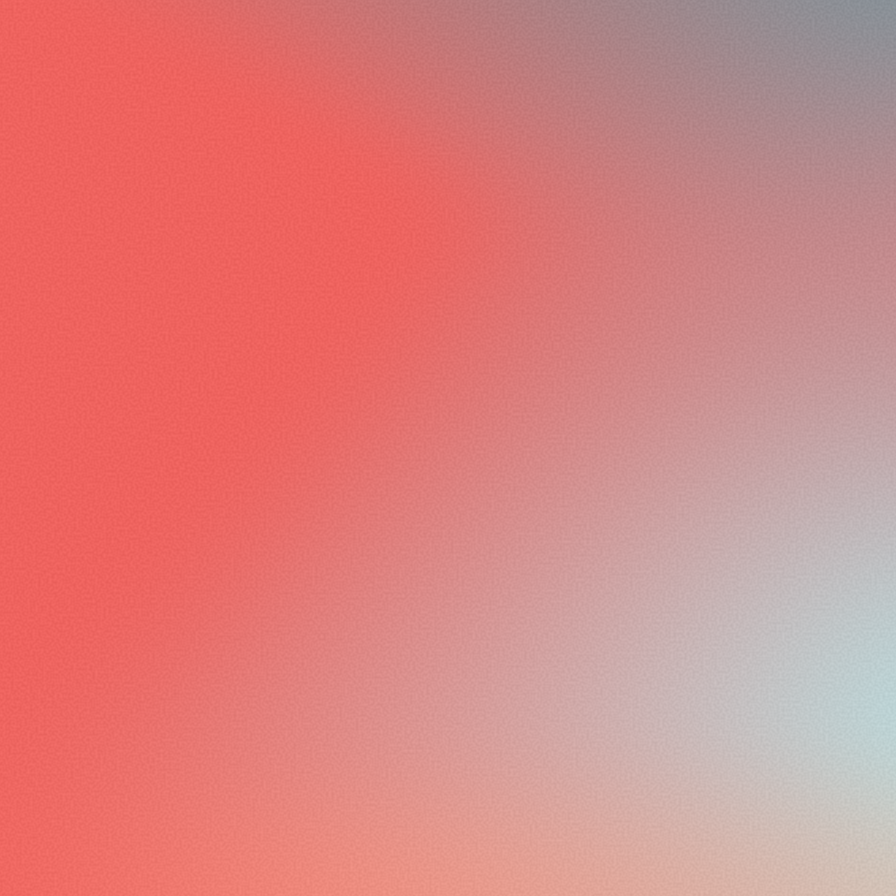
A Shadertoy shader for this background:

```glsl
#define CORAL vec3(0.935, 0.388, 0.370)
#define SLATE vec3(0.520, 0.570, 0.597)
#define ROSE  vec3(0.775, 0.535, 0.545)
#define ICE   vec3(0.735, 0.830, 0.838)
#define SAND  vec3(0.830, 0.750, 0.700)
#define WARMTH vec3(0.040, 0.015, -0.010)
#define GRAIN_SCALE 330.0
#define GRAIN_AMOUNT 0.041
#define SOFT_START 0.85

float smoothMin(float a, float b, float k) {
    float h = max(k - abs(a - b), 0.0) / k;
    return min(a, b) - 0.25 * k * h * h;
}

float smoothMax(float a, float b, float k) {
    return -smoothMin(-a, -b, k);
}

float bell(float x, float width) {
    return exp(-x * x / (width * width));
}

// Unit gradient direction for a lattice cell
vec2 cellGradient(ivec2 cell) {
    uint h = uint(cell.x) * 1597334673u ^ uint(cell.y) * 3812015801u;
    h = (h ^ (h >> 15)) * 2246822519u;
    h ^= h >> 13;
    float angle = float(h & 65535u) / 65536.0 * 6.28318;
    return vec2(cos(angle), sin(angle));
}

float gradientNoise(vec2 p) {
    ivec2 cell = ivec2(floor(p));
    vec2 f = fract(p);
    vec2 w = f * f * f * (f * (f * 6.0 - 15.0) + 10.0);
    float a = dot(cellGradient(cell), f);
    float b = dot(cellGradient(cell + ivec2(1, 0)), f - vec2(1.0, 0.0));
    float c = dot(cellGradient(cell + ivec2(0, 1)), f - vec2(0.0, 1.0));
    float d = dot(cellGradient(cell + ivec2(1, 1)), f - vec2(1.0));
    return mix(mix(a, b, w.x), mix(c, d, w.x), w.y);
}

// Colours down the right side, depth 0 at the top and 1 at the bottom
vec3 sideColor(float depth) {
    vec3 color = mix(SLATE, ROSE, smoothstep(-0.06, 0.33, depth));
    color = mix(color, ICE, smoothstep(0.22, 0.83, depth));
    return mix(color, SAND, smoothstep(0.78, 1.05, depth));
}

// How far the side colours replace the coral field
float sideBlend(float x, float depth) {
    // The coral edge: a rounded wedge pointing right
    float edge = smoothMin(0.13 + 1.65 * depth, 0.70 - 0.8 * depth, 0.18);
    edge = smoothMax(edge, -0.02, 0.12);
    float t = (x - edge) / (1.0 - edge);
    t = clamp(smoothMax(t, 0.0, 0.14), 0.0, 1.0);

    // The fade is steepest at the tip of the wedge
    float steepness = mix(1.48, 1.1, smoothstep(0.4, 0.9, depth));
    steepness += 0.55 * bell(depth - 0.23, 0.13);
    return (1.0 - pow(1.0 - t, steepness)) * mix(SOFT_START, 1.0, t);
}

void mainImage(out vec4 fragColor, in vec2 fragCoord) {
    vec2 uv = fragCoord / iResolution.xy;
    float depth = 1.0 - uv.y;

    vec3 color = mix(CORAL, sideColor(depth), sideBlend(uv.x, depth));

    // Peach glow along the bottom
    color += WARMTH * bell(uv.y, 0.16) * bell(uv.x - 0.42, 0.36);

    // Fine paper grain
    vec2 grainPos = fragCoord / iResolution.y * GRAIN_SCALE;
    color += GRAIN_AMOUNT * gradientNoise(grainPos);

    fragColor = vec4(clamp(color, 0.0, 1.0), 1.0);
}
```
